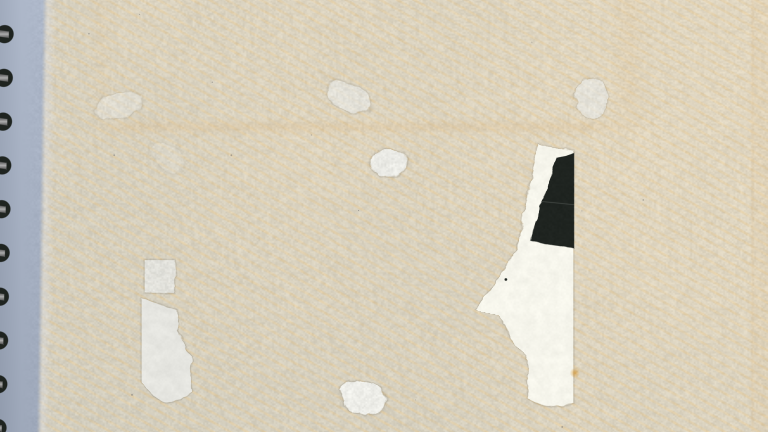
This texture is drawn by a Shadertoy shader. Its source:

```glsl
// Aged album page with diagonal pinstripes, torn paper scraps and a spiral binding
#define STRIPE_GAP 0.0193
#define STRIPE_SLOPE 0.56
#define STRIPE_STRENGTH 0.42
#define GRAIN 0.085
#define TEAR 0.018
#define HOLE_GAP 0.1013
#define BINDING vec3(0.65, 0.69, 0.76)
#define INK vec3(0.12, 0.14, 0.125)

float hash(vec2 p) {
  return fract(sin(dot(p, vec2(127.1, 311.7))) * 43758.5453);
}

float noise(vec2 p) {
  vec2 i = floor(p), f = fract(p);
  f = f * f * (3.0 - 2.0 * f);
  return mix(mix(hash(i), hash(i + vec2(1, 0)), f.x),
             mix(hash(i + vec2(0, 1)), hash(i + 1.0), f.x), f.y);
}

// Layered noise centred on zero
float rough(vec2 p) {
  float sum = -0.47, amp = 0.5;
  for (int i = 0; i < 4; i++) {
    sum += amp * noise(p);
    p = p * 2.03 + 17.0;
    amp *= 0.5;
  }
  return sum;
}

float ramp(float a, float b, float x) { return clamp((x - a) / (b - a), 0.0, 1.0); }

float band(float x, float center, float width) {
  float d = (x - center) / width;
  return exp(-d * d);
}

// Antialiased coverage; positive distance is inside
float cover(float d) {
  float px = 0.8 / iResolution.y;
  return smoothstep(-px, px, d);
}

float min4(float a, float b, float c, float d) { return min(min(a, b), min(c, d)); }

// Lays a scrap over the page with a thin shaded rim
void layScrap(inout vec3 col, float d, vec3 tint, float opacity) {
  col *= 1.0 - 0.1 * opacity * band(d, -0.001, 0.0025);
  col = mix(col, tint, cover(d) * opacity);
}

// Ragged, tilted oval scrap
void laySpot(inout vec3 col, vec2 p, vec2 center, vec2 radius, float angle, vec3 tint, float opacity) {
  float c = cos(angle), s = sin(angle);
  vec2 q = mat2(c, -s, s, c) * (p - center);
  float d = 1.0 - length(q / radius) + 0.55 * rough(p * 38.0);
  layScrap(col, d * radius.y, tint, opacity);
}

vec3 pageColor(vec2 p) {
  float warmth = clamp(0.12 + 0.33 * p.x + 0.28 * p.y + 0.5 * rough(p * 3.0), 0.0, 1.0);
  vec3 col = mix(vec3(0.815, 0.80, 0.745), vec3(0.885, 0.845, 0.76), warmth);
  // Pinstripes
  float across = (p.y + STRIPE_SLOPE * p.x) / length(vec2(1.0, STRIPE_SLOPE));
  float phase = abs(fract(across / STRIPE_GAP) - 0.5);
  float stripe = (1.0 - smoothstep(0.06, 0.25, phase)) * (0.6 + 0.7 * noise(p * 110.0));
  col = mix(col, vec3(0.90, 0.79, 0.59), stripe * STRIPE_STRENGTH);
  // Glue stains and page edge
  float span = ramp(0.2, 0.3, p.x) * ramp(1.5, 1.35, p.x);
  float stain = 0.7 * band(p.y, 0.706, 0.013) * span;
  stain += ramp(0.66, 0.78, p.y) * (0.4 * band(p.x, 1.455, 0.03) + 0.25 * band(p.x, 0.235, 0.02));
  stain += 0.5 * band(p.x, 1.742, 0.004) + 0.3 * ramp(1.738, 1.75, p.x);
  return mix(col, vec3(0.86, 0.76, 0.60), stain * 0.55);
}

void mainImage(out vec4 fragColor, in vec2 fragCoord) {
  vec2 p = fragCoord / iResolution.y;
  vec3 col = pageColor(p);
  float jag = rough(p * 42.0) * TEAR;
  vec3 white = vec3(0.90, 0.90, 0.88) + 0.06 * rough(p * 60.0);

  // Scattered specks
  for (float k = 0.0; k < 14.0; k++) {
    vec2 c = vec2(0.2 + 1.5 * hash(vec2(k, 3)), hash(vec2(k, 8)));
    col = mix(col, vec3(0.45), 0.6 * cover(0.0005 + 0.0015 * hash(vec2(k, 5)) - length(p - c)));
  }

  // Small torn spots
  laySpot(col, p, vec2(0.278, 0.758), vec2(0.056, 0.029), 0.2, white, 0.5);
  laySpot(col, p, vec2(0.806, 0.775), vec2(0.053, 0.031), -0.4, white, 0.75);
  laySpot(col, p, vec2(1.369, 0.775), vec2(0.038, 0.047), 0.0, white, 0.75);
  laySpot(col, p, vec2(0.389, 0.634), vec2(0.042, 0.028), -0.7, white, 0.25);
  laySpot(col, p, vec2(0.902, 0.623), vec2(0.043, 0.031), 0.0, white + 0.02, 1.0);
  laySpot(col, p, vec2(0.838, 0.081), vec2(0.052, 0.038), -0.35, white + 0.03, 1.0);

  // Left pair of scraps
  float tab = min4(p.x - 0.335, 0.405 - p.x - jag, p.y - 0.323 + jag * 0.4, 0.398 - p.y);
  layScrap(col, tab, white - 0.01, 0.95);
  float side = 0.410 + 0.034 * ramp(0.235, 0.175, p.y) + jag;
  float foot = 0.069 + 10.0 * pow(abs(p.x - 0.395), 2.0) + jag * 0.6;
  float lid = 0.308 - 0.33 * (p.x - 0.331) + jag * 0.4;
  float slip = min4(p.x - 0.328, side - p.x, p.y - foot, lid - p.y);
  layScrap(col, slip, white, 1.0);

  // Tall scrap: torn on the left, cut straight on the right
  float torn = 1.222 - 0.030 * ramp(0.178, 0.201, p.y) - 0.035 * ramp(0.201, 0.269, p.y)
    - 0.055 * ramp(0.269, 0.282, p.y) + 0.095 * ramp(0.282, 0.421, p.y)
    + 0.044 * ramp(0.421, 0.65, p.y) + jag;
  foot = 0.058 + 5.0 * pow(abs(p.x - 1.285), 2.0) + jag * 0.6;
  lid = 0.662 - 0.1 * (p.x - 1.24) + jag;
  float tall = min4(p.x - torn, 1.327 - p.x, p.y - foot, lid - p.y);
  layScrap(col, tall, white + vec3(0.065, 0.062, 0.045), 1.0);

  // Dark remnant, crumb and rust spot
  torn = 1.225 + 0.33 * (p.y - 0.442) + jag * 0.7;
  lid = 0.634 + 0.3 * (p.x - 1.287) + jag * 0.4;
  foot = 0.442 - 0.17 * (p.x - 1.225) + jag * 0.3;
  float ink = min4(p.x - torn, 1.329 - p.x, lid - p.y, p.y - foot);
  col = mix(col, INK + 0.1 * band(p.y + 0.1 * p.x, 0.659, 0.0015), cover(ink));
  col = mix(col, INK, cover(0.003 - length(p - vec2(1.171, 0.353))));
  col = mix(col, vec3(0.85, 0.62, 0.25), 0.7 * ramp(0.012, 0.002, length(p - vec2(1.331, 0.137))));

  // Binding margin
  float margin = mix(0.092, 0.106, p.y);
  col = mix(col, vec3(0.85), 0.55 * band(p.x, margin + 0.006, 0.012));
  vec3 strip = BINDING + 0.06 * (p.y - 0.5) - 0.05 * ramp(0.05, 0.0, p.x);
  col = mix(strip, col, smoothstep(-0.009, 0.006, p.x - margin));

  // Paper grain
  float grain = 0.6 * noise(p * 250.0) + 0.4 * noise(p * 120.0) - 0.5;
  col += GRAIN * grain * (1.0 - 0.7 * cover(max(tall, slip))) * ramp(0.05, 0.12, p.x);

  // Punched holes with wire
  float row = fract((p.y - 0.921) / HOLE_GAP + 0.5) - 0.5;
  vec2 h = vec2(p.x - mix(-0.006, 0.012, p.y), row * HOLE_GAP);
  float present = step(p.y, 0.97);
  col = mix(col, INK, present * cover(0.021 - length(h)));
  float wire = min(0.0075 - abs(h.y + 0.15 * h.x), 0.01 - h.x);
  vec3 metal = vec3(0.67) * (1.0 - 0.45 * ramp(0.0, 0.008, abs(h.y)));
  col = mix(col, metal, present * cover(wire));

  fragColor = vec4(clamp(col, 0.0, 1.0), 1.0);
}
```
